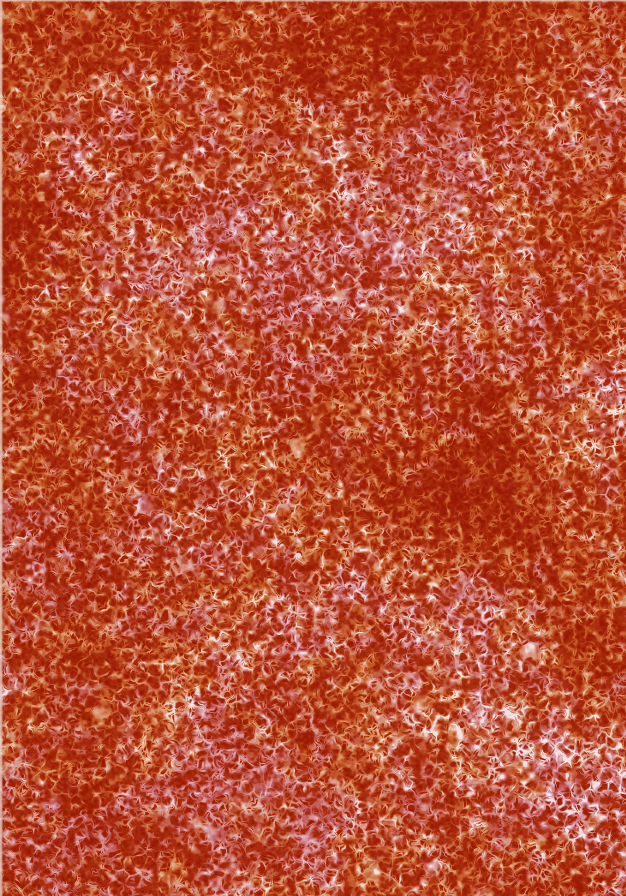
Give the GLSL for this texture, as a WebGL 2 fragment shader.

```glsl
#version 300 es
precision highp float;
// Rust-red mottled surface covered by a fine, broken web of pale veins.

uniform vec2 u_resolution;
out vec4 fragColor;

float hash(vec2 p) {
  return fract(sin(dot(p, vec2(127.1, 311.7))) * 43758.5453);
}

vec2 hash2(vec2 p) {
  return vec2(hash(p), hash(p + 57.3));
}

float noise(vec2 p) {
  vec2 i = floor(p), f = fract(p);
  f = f * f * (3.0 - 2.0 * f);
  return mix(mix(hash(i), hash(i + vec2(1, 0)), f.x),
             mix(hash(i + vec2(0, 1)), hash(i + vec2(1, 1)), f.x), f.y);
}

float fbm(vec2 p) {
  float sum = 0.0, amp = 0.53;
  for (int i = 0; i < 4; i++) {
    sum += amp * noise(p);
    p = mat2(1.6, 1.2, -1.2, 1.6) * p + 7.7;
    amp *= 0.5;
  }
  return sum;
}

// Gap between the two nearest cell centres: zero on the cell borders
float cellGap(vec2 p) {
  vec2 cell = floor(p);
  float near = 9.0, next = 9.0;
  for (int y = -1; y <= 1; y++) {
    for (int x = -1; x <= 1; x++) {
      vec2 id = cell + vec2(x, y);
      float d = length(id + hash2(id) - p);
      next = min(next, max(near, d));
      near = min(near, d);
    }
  }
  return next - near;
}

float blob(vec2 p, vec2 centre, vec2 size) {
  vec2 d = (p - centre) / size;
  return exp(-dot(d, d));
}

// Deep red through orange and tan to near white
vec3 rustRamp(float t) {
  vec3 c = mix(vec3(0.61, 0.11, 0.02), vec3(0.66, 0.17, 0.05), smoothstep(0.0, 0.2, t));
  c = mix(c, vec3(0.77, 0.35, 0.15), smoothstep(0.2, 0.42, t));
  c = mix(c, vec3(0.84, 0.57, 0.41), smoothstep(0.42, 0.66, t));
  return mix(c, vec3(0.95, 0.88, 0.88), smoothstep(0.66, 1.0, t));
}

void main() {
  vec2 p = gl_FragCoord.xy / u_resolution.y;
  float right = u_resolution.x / u_resolution.y;

  // Broad worn and dark areas with ragged outlines
  vec2 q = p + 0.09 * (vec2(fbm(p * 14.0), fbm(p * 14.0 + 31.0)) - 0.5);
  float haze = blob(q, vec2(0.35, 0.70), vec2(0.13, 0.06))
             + blob(q, vec2(0.29, 0.09), vec2(0.15, 0.06))
             + 0.6 * blob(q, vec2(0.54, 0.80), vec2(0.14, 0.10))
             + 0.5 * blob(q, vec2(0.52, 0.24), vec2(0.10, 0.08));
  float dark = blob(q, vec2(0.57, 0.42), vec2(0.10, 0.06))
             + blob(q, vec2(0.67, 0.27), vec2(0.06, 0.05))
             + 0.6 * smoothstep(0.90, 0.93, q.y)
             + 0.8 * blob(q, vec2(0.0, 0.70), vec2(0.05, 0.16));
  float bright = blob(q, vec2(0.64, 0.12), vec2(0.09, 0.08))
               + blob(q, vec2(right, 0.56), vec2(0.03, 0.04));
  float wear = fbm(p * 11.0 + 3.0) - 0.5;

  // Crooked veins: coarse cells crossed by a finer web
  vec2 warp = vec2(noise(p * 120.0), noise(p * 120.0 + 43.0)) - 0.5;
  vec2 fineWarp = vec2(noise(p * 260.0 + 9.0), noise(p * 260.0 + 71.0)) - 0.5;
  vec2 bent = p + 0.007 * warp + 0.003 * fineWarp;
  float coarse = 1.0 - smoothstep(0.0, 0.44, cellGap(bent * 78.0));
  float fine = 1.0 - smoothstep(0.0, 0.55, cellGap(bent * 140.0 + 19.0));
  float web = max(coarse, fine * (0.35 + 0.75 * noise(p * 60.0 + 5.0)));

  // Veins fade in and out along their length
  float strength = 0.02 + 0.9 * noise(p * 150.0 + 23.0);
  strength *= 0.95 + 0.5 * wear + 0.45 * bright - 0.3 * dark;
  float grain = noise(p * 270.0) - 0.5;
  float tone = 0.08 + web * strength + 0.28 * grain + 0.22 * wear
             + 0.09 * haze + 0.07 * bright - 0.09 * dark;

  // Dusty pink bloom, scattered finely and gathered in the worn areas
  float pink = smoothstep(0.36, 0.74, 0.6 * fbm(p * 50.0 + 61.0) + 0.4 * fbm(p * 12.0 + 17.0)
                                    + 0.2 * haze + 0.12 * bright - 0.12 * dark);
  vec3 color = rustRamp(tone);
  float bloom = smoothstep(0.18, 0.42, tone) * (1.0 - 0.8 * smoothstep(0.65, 0.95, tone));
  color += pink * bloom * vec3(0.0, 0.02, 0.22);
  color += 0.05 * (noise(p * 330.0 + 11.0) - 0.5);

  // Thin pale margin along the left and top
  float margin = 1.0 - smoothstep(0.001, 0.004, min(p.x, 1.0 - p.y + 0.001));
  color = mix(color, vec3(0.90, 0.82, 0.78), 0.8 * margin);

  fragColor = vec4(clamp(color, 0.0, 1.0), 1.0);
}
```
